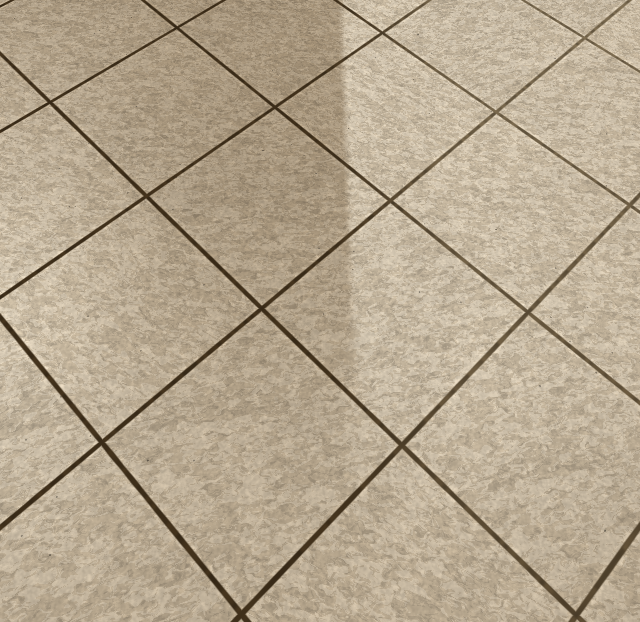
A WebGL 1 fragment shader for this texture:

```glsl
precision highp float;
uniform vec2 u_resolution;

#define FLOOR_ORIGIN vec2(0.4089, 0.5040)
#define AXIS_U vec2(0.1576, -0.2477)
#define AXIS_V vec2(0.2669, 0.2464)
#define TILT vec2(-0.098, 0.108)
#define GROUT_HALF 0.0112
#define STREAK_SCALE vec2(12.0, 24.0)
#define TILE_SHADE vec3(0.635, 0.565, 0.465)
#define TILE_LIT vec3(0.87, 0.825, 0.745)
#define GROUT_DARK vec3(0.24, 0.18, 0.10)
#define GROUT_PALE vec3(0.45, 0.39, 0.29)

float hash(vec2 p) {
  vec3 q = fract(p.xyx * vec3(0.1031, 0.1030, 0.0973));
  q += dot(q, q.yzx + 33.33);
  return fract((q.x + q.y) * q.z);
}

float noise(vec2 p) {
  vec2 i = floor(p), f = fract(p);
  f = f * f * (3.0 - 2.0 * f);
  return mix(mix(hash(i), hash(i + vec2(1.0, 0.0)), f.x),
             mix(hash(i + vec2(0.0, 1.0)), hash(i + 1.0), f.x), f.y);
}

float fbm(vec2 p) {
  float sum = 0.0, amp = 0.5;
  for (int i = 0; i < 4; i++) {
    sum += amp * noise(p);
    p = mat2(1.6, 0.5, -0.5, 1.6) * p * 1.2 + 7.3;
    amp *= 0.6;
  }
  return sum;
}

float cross2(vec2 a, vec2 b) { return a.x * b.y - a.y * b.x; }

// Invert the perspective: canvas position to tile coordinates
vec2 floorCoords(vec2 p) {
  vec2 u = AXIS_U - TILT.x * p;
  vec2 v = AXIS_V - TILT.y * p;
  vec2 r = p - FLOOR_ORIGIN;
  return vec2(cross2(r, v), cross2(u, r)) / cross2(u, v);
}

// Soft shadow on the left, window glow at the far left, even light on the right
float lighting(vec2 p) {
  float low = 1.0 - smoothstep(0.15, 0.85, p.y);
  float glow = exp(-20.0 * p.x * p.x - 7.0 * (p.y - 0.58) * (p.y - 0.58));
  float left = 0.17 + 0.32 * low + 0.52 * glow;
  float right = 0.80 - 0.24 * (1.0 - smoothstep(0.0, 0.5, p.y)) - 0.07 * smoothstep(0.75, 1.0, p.x);
  float soft = 0.008 + 0.13 * (1.0 - smoothstep(0.1, 0.5, p.y));
  float edge = 0.533 + 0.035 * (1.0 - p.y);
  return mix(left, right, smoothstep(-soft, soft, p.x - edge));
}

// Mottled stone face, streaked along a diagonal that turns a little per tile
vec3 stone(vec2 cell, vec2 local, float light) {
  float seed = hash(cell + 31.0);
  vec2 q = vec2(local.x + local.y, local.y - local.x);
  float turn = (seed - 0.5) * 0.9;
  q = mat2(cos(turn), sin(turn), -sin(turn), cos(turn)) * q;
  q = q * STREAK_SCALE + 40.0 * vec2(seed, hash(cell + 67.0)) + 60.0;

  // Ragged flat patches broken up by thin flecks and pitting
  vec2 ragged = q + 1.1 * vec2(noise(q * 1.7), noise(q * 1.7 + 40.0));
  float body = fbm(ragged);
  float patches = smoothstep(0.54, 0.61, body);
  float flecks = smoothstep(0.58, 0.72, fbm(ragged * 2.1 + 19.0));
  float chalk = smoothstep(0.60, 0.74, fbm(q * 1.8 + 77.0));
  float cloud = noise(local * 3.0 + seed * 50.0 + 20.0) - 0.5;
  float grain = noise(local * 110.0 + 200.0) + noise(local * 65.0 + 320.0) - 1.0;
  float tone = 0.995 - 0.065 * patches - 0.085 * flecks + 0.045 * chalk;
  tone += 0.03 * cloud + 0.085 * grain + 0.02 * (seed - 0.5);

  // Sparse dark pits
  vec2 pitCell = floor(local * 26.0);
  vec2 pitSeed = pitCell + cell * 41.0 + 300.0;
  vec2 pitAt = 0.3 + 0.4 * vec2(hash(pitSeed), hash(pitSeed + 9.0));
  float pit = 1.0 - smoothstep(0.07, 0.16, length(fract(local * 26.0) - pitAt));
  tone -= 0.3 * pit * step(0.994, hash(pitSeed + 23.0));

  vec3 color = mix(TILE_SHADE, TILE_LIT, light) * tone;
  return color * mix(vec3(1.0), vec3(0.99, 0.975, 0.95), max(patches, flecks));
}

void main() {
  vec2 p = gl_FragCoord.xy / u_resolution;
  vec2 t = floorCoords(p);
  vec2 cell = floor(t);
  vec2 local = t - cell;
  float light = lighting(p);

  // Distance to the nearest joint and the pixel footprint on the floor
  vec2 border = min(local, 1.0 - local);
  float joint = min(border.x, border.y);
  float depth = 1.0 + dot(TILT, t);
  float blur = 3.0 * depth / min(u_resolution.x, u_resolution.y);

  vec3 color = stone(cell, local, light);

  // Worn pale rim beside the joints
  float rim = smoothstep(GROUT_HALF, 0.017, joint) * (1.0 - smoothstep(0.02, 0.036, joint));
  color *= 1.0 + 0.09 * rim * noise(t * 30.0 + 90.0);

  // Grout, dirtier on the shaded side
  float pale = smoothstep(0.48, 0.75, p.x) * (0.4 + 0.6 * p.y);
  vec3 grout = mix(GROUT_DARK, GROUT_PALE, pale);
  grout *= 0.85 + 0.3 * noise(t * 45.0 + 120.0);
  float width = GROUT_HALF + 0.002 * (noise(t * 12.0 + 60.0) - 0.5);
  color = mix(grout, color, smoothstep(width - blur, width + blur, joint));

  gl_FragColor = vec4(color, 1.0);
}
```
